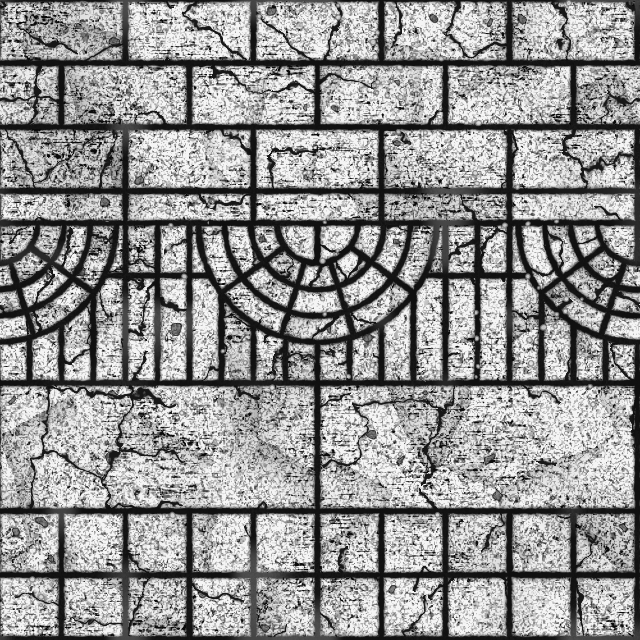
A WebGL 2 fragment shader for this texture map:

```glsl
#version 300 es
precision highp float;
// Cracked pale stone masonry: brick courses, a band of fan arches, slabs and square blocks.
uniform vec2 u_resolution;
out vec4 fragColor;

const float UNITS = 10.0; // block widths across the canvas
const vec2 LAYOUT_SHIFT = vec2(0.04, -0.015);
const float JOINT_HALF = 0.045, JOINT_BLUR = 0.016, JOINT_HALO = 0.1;
const float BAND_LOW = 4.0, BAND_TOP = 6.5, LEDGE = 5.68;
const float FAN_GAP = 5.0, RING_FIRST = 0.63, RING_STEP = 0.41, RING_LAST = 1.86;
const float SPOKE = 0.628319; // a fifth of a half turn
const float CRACK_SCALE = 0.9, CRACK_HALF = 0.026, CRACK_AMOUNT = 0.5;
const float FLAKE_SCALE = 0.6, FLAKE_SHADE = 0.24;
const float STONE = 1.02, BRIGHTEST = 0.96, JOINT = 0.06, CRACK = 0.09, PIT = 0.42;

vec2 hash2(vec2 p) {
  vec3 q = fract(p.xyx * vec3(0.1031, 0.1030, 0.0973));
  q += dot(q, q.yzx + 33.33);
  return fract((q.xx + q.yz) * q.zy);
}

// Value noise that wraps at the canvas edge
float noise(vec2 p, vec2 freq) {
  vec2 x = p * freq, f = fract(x), period = UNITS * freq, seed = freq * 3.7;
  f = f * f * (3.0 - 2.0 * f);
  vec2 a = mod(floor(x), period) + seed, b = mod(floor(x) + 1.0, period) + seed;
  return mix(mix(hash2(a).x, hash2(vec2(b.x, a.y)).x, f.x),
             mix(hash2(vec2(a.x, b.y)).x, hash2(b).x, f.x), f.y);
}
float noise(vec2 p, float freq) { return noise(p, vec2(freq)); }
vec2 wobble(vec2 p, float freq) { return vec2(noise(p, freq), noise(p + 5.0, freq)) - 0.5; }

// Cell borders: x = distance, y = random per border, z = sign of the side
vec3 borders(vec2 p) {
  vec2 cell = floor(p), a = vec2(9.0), b = a, idA = cell, idB = cell;
  for (int k = 0; k < 9; k++) {
    vec2 id = cell + vec2(k % 3 - 1, k / 3 - 1);
    vec2 to = id + 0.1 + 0.8 * hash2(id) - p;
    if (dot(to, to) < dot(a, a)) { b = a; idB = idA; a = to; idA = id; }
    else if (dot(to, to) < dot(b, b)) { b = to; idB = id; }
  }
  return vec3(dot(0.5 * (a + b), normalize(b - a)), hash2(idA + idB + 5.3).x,
              sign(hash2(idA).y - hash2(idB).y));
}

// Signed distance to sparse round spots
float spots(vec2 p, float freq, float density, float size) {
  vec2 x = p * freq, id = mod(floor(x), UNITS * freq) + freq * 11.0;
  vec2 kind = hash2(id + 71.0);
  float dist = length(fract(x) - 0.3 - 0.4 * hash2(id)) / freq;
  return kind.x < density ? dist - size * mix(0.4, 1.0, kind.y) : 1.0;
}

float inside(float d, float low, float high) { return 1.0 - smoothstep(low, high, d); }
float toGrid(float x, float width) { return abs(mod(x + 0.5 * width, width) - 0.5 * width); }

// Joint distance in the band of fans
float fanBand(vec2 p, out vec2 local, out vec2 id) {
  float fan = 9.0 * mod(floor(p.x / FAN_GAP + 0.5), UNITS / FAN_GAP);
  local = vec2(mod(p.x + 0.5 * FAN_GAP, FAN_GAP) - 0.5 * FAN_GAP, BAND_TOP - p.y);
  float r = length(local), angle = atan(local.x, local.y), ring = (r - RING_FIRST) / RING_STEP;
  float d = min(min(p.y - BAND_LOW, BAND_TOP - p.y),
                RING_STEP * abs(ring - clamp(round(ring), 0.0, 3.0)));
  if (r < RING_FIRST) {
    id = vec2(fan + step(0.0, local.x), 90.0);
    return min(d, abs(local.x));
  }
  if (r < RING_LAST) {
    id = vec2(fan + floor(angle / SPOKE + 0.5), 100.0 + floor(ring));
    return min(d, r * abs(sin(mod(angle, SPOKE) - 0.5 * SPOKE)));
  }
  id = vec2(floor(p.x * 2.0), 120.0 + step(LEDGE, p.y));
  return min(d, min(toGrid(p.x, 0.5), abs(p.y - LEDGE)));
}

// Joint distance everywhere, with coordinates and id of the stone
float masonry(vec2 p, out vec2 local, out vec2 id) {
  if (p.y >= BAND_LOW && p.y < BAND_TOP) return fanBand(p, local, id);
  float base = floor(p.y), height = 1.0, width = 2.0;
  if (p.y < 2.0) width = 1.0;
  else if (p.y < BAND_LOW) { base = 2.0; height = 2.0; width = 5.0; }
  else if (p.y < 7.0) { base = BAND_TOP; height = 0.5; }
  float x = mod(p.x + (base == 8.0 ? 1.0 : 0.0), UNITS);
  local = vec2(mod(x, width), p.y - base);
  id = vec2(floor(x / width), base * 7.0);
  return min(toGrid(x, width), min(local.y, height - local.y));
}

void main() {
  vec2 p = mod(gl_FragCoord.xy / u_resolution * UNITS + LAYOUT_SHIFT, UNITS), local, id;
  float soft = 0.7 * UNITS / u_resolution.y, joint = masonry(p, local, id);
  vec2 origin = hash2(id + 3.0) * 60.0, warp = wobble(p, 3.0), jag = wobble(p, 9.0);
  vec2 bent = p + 0.09 * jag;
  float patches = noise(p, 2.0), grit = noise(p, 50.0);
  float fine = noise(bent, 29.0), medium = noise(bent, 17.0);

  // Stone tint, speckle and thin horizontal scratches
  float tone = STONE - 0.1 * smoothstep(0.75, 1.0, hash2(id + 19.0).x);
  tone -= 0.1 * smoothstep(0.45, 0.9, noise(p, 1.0));
  tone -= 0.42 * smoothstep(0.4, 0.95, grit) * mix(0.6, 1.0, patches);
  tone -= 0.5 * smoothstep(0.55, 0.9, fine) * mix(0.3, 1.0, patches);
  tone -= 0.3 * smoothstep(0.68, 0.85, medium) * smoothstep(0.2, 0.6, grit);
  float scratch = smoothstep(0.58, 0.85, noise(p, vec2(4, 46))) * smoothstep(0.25, 0.6, fine);
  tone -= 0.5 * scratch * smoothstep(0.35, 0.65, noise(p + 4.0, 1.0));

  // Flaked layers, shaded on one side of the break
  vec3 flake = borders((local + 0.1 * warp + 0.05 * jag) * FLAKE_SCALE + origin.yx);
  tone -= FLAKE_SHADE * exp(-8.0 * flake.x) * step(0.5, flake.y) * step(0.0, flake.z);

  // Grey flecks and rimmed pits
  tone -= 0.28 * inside(spots(p + 0.05 * jag, 7.0, 0.4, 0.032), -soft, soft);
  float pit = spots(p + 0.1 * jag, 2.0, 0.13, 0.085);
  tone = mix(tone, PIT + 0.3 * (grit - 0.5), inside(pit, -soft, soft));
  tone -= 0.3 * inside(abs(pit), 0.0, 0.022);

  // Branching cracks that thin out unevenly
  vec2 shake = 0.2 * warp + 0.1 * jag + 0.04 * (vec2(fine, medium) - 0.5);
  vec3 crack = borders((local + shake) * CRACK_SCALE + origin);
  float gap = crack.x / CRACK_SCALE, present = step(crack.y, CRACK_AMOUNT);
  float crackHalf = CRACK_HALF * mix(0.3, 1.3, noise(p + 2.0, 2.0));
  tone *= 1.0 - 0.25 * present * inside(gap, 0.0, 0.08);
  tone = mix(tone, CRACK, present * inside(gap, crackHalf - soft, crackHalf + soft));

  // Ragged joints with a dirty halo and dusty worn stretches
  joint += 0.022 * jag.x + 0.016 * (fine - 0.5);
  tone *= mix(0.6, 1.0, smoothstep(0.03, JOINT_HALO, joint));
  float dust = 0.22 * smoothstep(0.7, 0.95, noise(p + 7.0, 1.0)) + 0.05 * grit * patches;
  tone = mix(tone, JOINT + dust, inside(joint, JOINT_HALF - JOINT_BLUR, JOINT_HALF + JOINT_BLUR));

  // Pale nodules with grey rims, gathered in clusters
  float cluster = 0.25 * smoothstep(0.45, 0.7, noise(p + 3.0, 1.0));
  float nodule = spots(p + 0.02 * jag, 5.0, cluster, 0.042);
  tone = mix(tone, 0.88, 0.85 * inside(nodule, -soft, soft));
  tone = mix(tone, 0.45, 0.7 * inside(abs(nodule), 0.002, 0.008 + soft));

  fragColor = vec4(vec3(clamp(tone, 0.04, BRIGHTEST)), 1.0);
}
```
